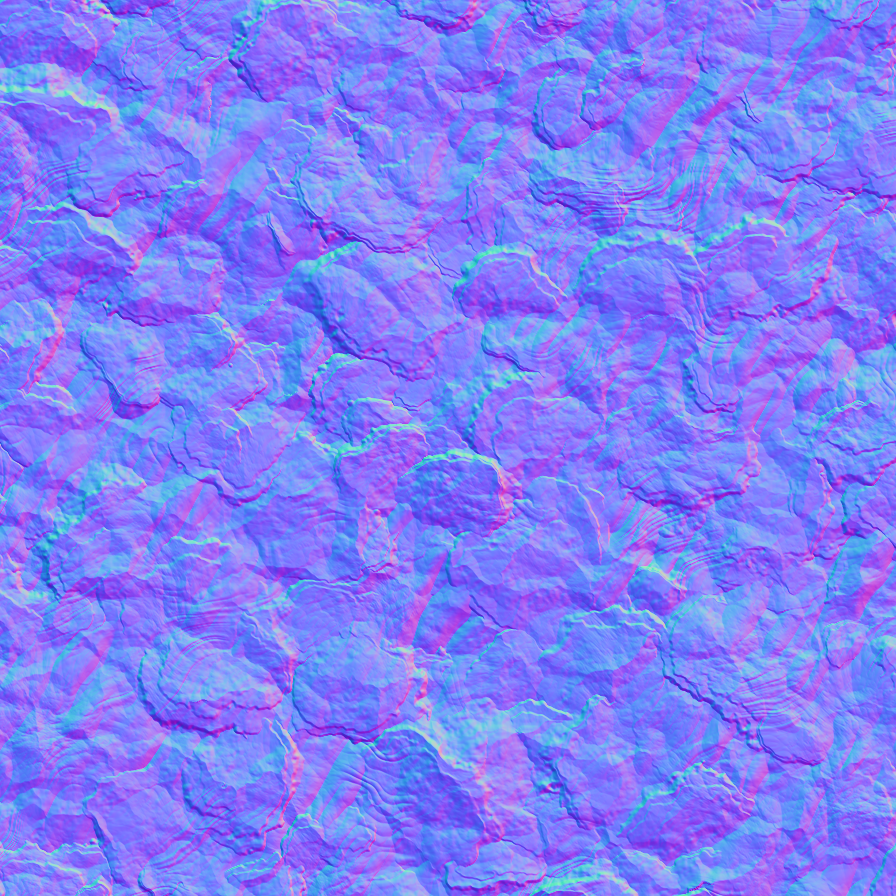
A Shadertoy shader for this texture map:

```glsl
// Tangent-space normal map of overlapping rough boulders above folded, creased ground.

const float STONES_ACROSS = 8.2;   // boulder cells along the canvas height
const float SAMPLE_STEP = 0.0009;  // slope sampling distance in canvas units

vec3 hash3(vec2 p) {
    vec3 q = fract(p.xyx * vec3(0.1031, 0.1030, 0.0973));
    q += dot(q, q.yxz + 33.33);
    return fract((q.xxy + q.yzz) * q.zyx);
}

// Smooth value noise in 0..1
float noise(vec2 p) {
    vec2 i = floor(p), f = fract(p);
    f = f * f * f * (f * (f * 6.0 - 15.0) + 10.0);
    float low = mix(hash3(i).x, hash3(i + vec2(1, 0)).x, f.x);
    float high = mix(hash3(i + vec2(0, 1)).x, hash3(i + vec2(1, 1)).x, f.x);
    return mix(low, high, f.y);
}

vec2 noise2(vec2 p) {
    return vec2(noise(p), noise(p + 47.3)) - 0.5;
}

// Octaves of sharp creases
float creases(vec2 p, int octaves) {
    float sum = 0.0, amplitude = 0.5;
    for (int i = 0; i < octaves; i++) {
        sum += amplitude * abs(2.0 * noise(p) - 1.0);
        p = mat2(1.6, 1.2, -1.2, 1.6) * p + 5.7;
        amplitude *= 0.48;
    }
    return sum;
}

// Highest of many tilted, flat-topped boulders; wear (0..1) varies the rim height
float boulders(vec2 p, float wear) {
    vec2 cell = floor(p);
    float top = -2.0;
    for (int j = -2; j <= 2; j++)
    for (int i = -2; i <= 2; i++) {
        vec2 id = cell + vec2(i, j);
        vec3 place = hash3(id + 100.0), shape = hash3(id + 371.0);
        vec2 d = p - id - place.xy;
        float radius = mix(0.42, 0.8, place.z);
        float q = length(d * vec2(0.94, 1.08)) / radius;
        float tilt = dot((shape.xy - 0.5) * vec2(0.48, 0.62), d);
        float ledge = mix(0.68, 0.9, fract(shape.z * 7.0));
        float rim = 0.8 * smoothstep(0.95, 1.05, q)
                  + 0.25 * smoothstep(ledge, ledge + 0.05, q);
        float skirt = 0.07 * q * q + 0.35 * max(q - 1.0, 0.0);
        top = max(top, 0.13 * shape.z + tilt - mix(0.03, 0.13, wear) * rim - skirt);
    }
    return top;
}

// Upper envelope of small tilted caps, which meet in sharp creases
float facets(vec2 p) {
    vec2 cell = floor(p);
    float top = -2.0;
    for (int j = -1; j <= 1; j++)
    for (int i = -1; i <= 1; i++) {
        vec2 id = cell + vec2(i, j);
        vec2 d = p - id - hash3(id + 213.0).xy;
        float tilt = dot(hash3(id + 59.0).xy - 0.5, d) * 0.7;
        top = max(top, tilt - 0.5 * dot(d, d));
    }
    return top;
}

// Ridges running steeply up to the right
float folds(vec2 p) {
    vec2 along = normalize(vec2(0.5, 0.86));
    vec2 q = vec2(dot(p, vec2(along.y, -along.x)), dot(p, along));
    q.x += 0.12 * noise(p * 3.0);
    float broad = abs(2.0 * noise(q * vec2(2.6, 0.9)) - 1.0);
    float narrow = abs(2.0 * noise(q * vec2(6.0, 2.2) + 31.0) - 1.0);
    return 0.1 * broad + 0.04 * narrow;
}

// Thin wavering layers, showing only in patches
float strata(vec2 p) {
    vec2 q = p + noise2(p * 1.3 + 13.0) * 1.1 + noise2(p * 5.0) * 0.1;
    float layers = abs(2.0 * noise(vec2(q.x * 1.5 + q.y, (q.y - 0.6 * q.x) * 13.0)) - 1.0);
    return layers * smoothstep(0.5, 0.75, noise(p * 1.7 + 80.0));
}

// Surface height, in boulder cells
float surface(vec2 p) {
    vec2 ragged = p + 0.26 * noise2(p * 2.1) + 0.09 * noise2(p * 6.0)
                + 0.045 * noise2(p * 15.0) + 0.022 * noise2(p * 29.0);
    float wear = noise(p * 2.7 + 61.0);
    float large = boulders(ragged, wear);
    float small = boulders(ragged * 1.6 + 17.0, wear) / 1.6 - 0.035;
    float ground = folds(p) - 0.06 + 0.2 * (noise(p * 0.6 + 21.0) - 0.5);
    float h = max(max(large, small), ground);

    vec2 chipped = ragged * vec2(2.0, 2.3);
    h += 0.12 * (facets(chipped) - facets(chipped.yx * 1.2 + 27.0));
    float rough = mix(0.03, 0.085, noise(p * 1.4 + 33.0));
    h += rough * creases(p * vec2(2.2, 2.5) + 0.8 * noise2(p * 1.5), 5);
    return h + 0.014 * strata(p) + 0.12 * noise(p * 0.45 + 3.0);
}

void mainImage(out vec4 fragColor, in vec2 fragCoord) {
    vec2 p = fragCoord / iResolution.y * STONES_ACROSS;
    float e = max(SAMPLE_STEP, 0.45 / iResolution.y) * STONES_ACROSS;

    // Central differences give a smooth slope; steep rims are eased
    vec2 slope = vec2(surface(p + vec2(e, 0)) - surface(p - vec2(e, 0)),
                      surface(p + vec2(0, e)) - surface(p - vec2(0, e))) / (2.0 * e);
    slope /= 1.0 + 0.3 * length(slope);
    vec3 normal = normalize(vec3(-slope * vec2(0.95, 1.0), 1.0));
    fragColor = vec4(normal * 0.5 + 0.5, 1.0);
}
```
